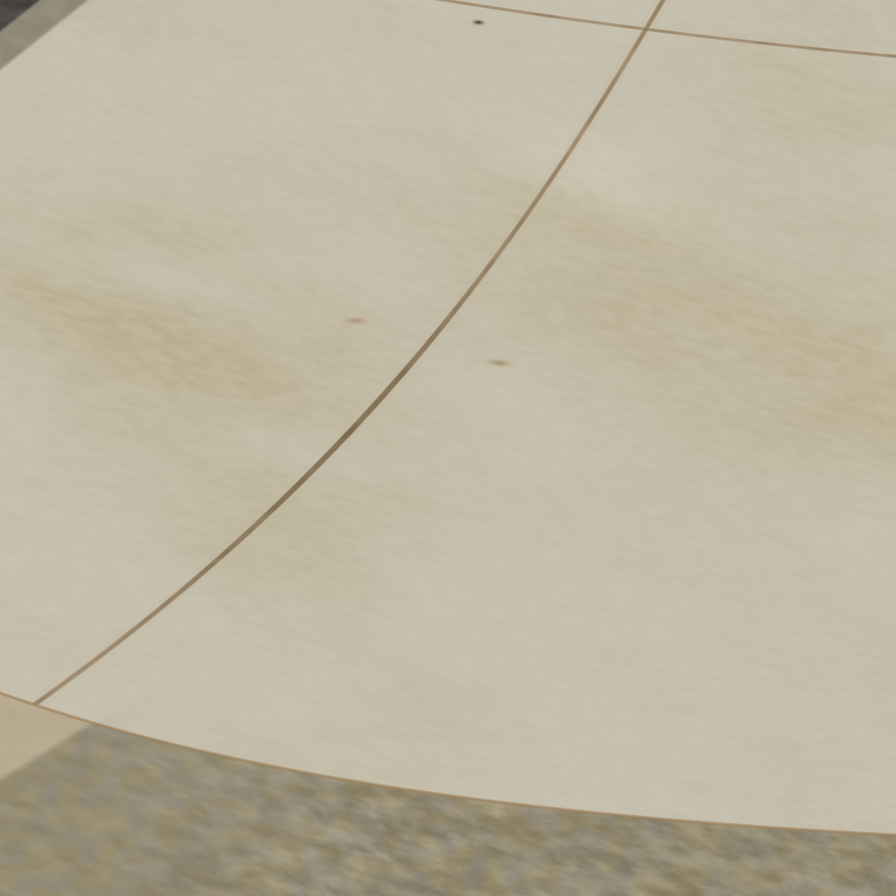
This texture is drawn by a WebGL 2 fragment shader. Its source:

```glsl
#version 300 es
precision highp float;
// Pale stone paving with curved joints, a shaded gravel border and a dark corner.

#define STONE vec3(0.775, 0.750, 0.680)
#define STAIN vec3(0.735, 0.695, 0.585)
#define BORDER vec3(0.575, 0.542, 0.452)
#define LIT_BORDER vec3(0.715, 0.665, 0.565)
#define JOINT vec3(0.520, 0.435, 0.320)
#define CURB vec3(0.560, 0.540, 0.470)
#define CORNER vec3(0.310, 0.290, 0.280)
#define JOINT_HALF_WIDTH 0.0031
#define GRAIN_ANGLE -0.30
#define GRAIN_STRENGTH 0.040
#define GRAVEL_STRENGTH 0.17

uniform vec2 u_resolution;
out vec4 outColor;

float hash(vec2 p) {
    vec3 q = fract(p.xyx * vec3(0.1031, 0.1030, 0.0973));
    q += dot(q, q.yzx + 33.33);
    return fract((q.x + q.y) * q.z);
}

float noise(vec2 p) {
    vec2 cell = floor(p), f = fract(p);
    f = f * f * (3.0 - 2.0 * f);
    return mix(mix(hash(cell), hash(cell + vec2(1, 0)), f.x),
               mix(hash(cell + vec2(0, 1)), hash(cell + vec2(1, 1)), f.x), f.y);
}

float fbm(vec2 p) {
    float sum = 0.0, amp = 0.5;
    for (int i = 0; i < 4; i++) {
        sum += amp * noise(p);
        p = mat2(1.6, 1.2, -1.2, 1.6) * p + 17.3;
        amp *= 0.5;
    }
    return sum / 0.9375;
}

vec2 rotate(vec2 p, float a) {
    float c = cos(a), s = sin(a);
    return vec2(c * p.x + s * p.y, c * p.y - s * p.x);
}

// Soft elliptical patch, 1 at its centre.
float patchAt(vec2 p, vec2 centre, vec2 radius, float angle) {
    vec2 d = rotate(p - centre, angle) / radius;
    return exp(-dot(d, d));
}

float lineMask(float dist, float halfWidth, float aa) {
    return 1.0 - smoothstep(halfWidth - aa, halfWidth + aa, abs(dist));
}

// Signed distance to the long joint, a cubic x(y).
float longJoint(vec2 p) {
    float t = p.y - 0.219;
    float x = 0.046 + t * (1.392 + t * (-0.902 + 0.33 * t));
    float slope = 1.392 + t * (-1.804 + 0.99 * t);
    return (p.x - x) / sqrt(1.0 + slope * slope);
}

float crossJoint(vec2 p) {
    float t = p.x - 0.495;
    return p.y - (1.0 - 0.16 * t + 0.07 * t * t);
}

// Height above the curved front edge of the paving.
float frontEdge(vec2 p) {
    return p.y - (0.04 + 0.1866 * exp(-1.9 * p.x));
}

vec3 paving(vec2 p, vec2 grainPos) {
    // Broad stains
    float stain = 0.75 * patchAt(p, vec2(0.23, 0.54), vec2(0.22, 0.11), -0.6)
                + 0.35 * patchAt(p, vec2(0.10, 0.72), vec2(0.25, 0.08), -0.4)
                + 0.70 * patchAt(p, vec2(0.72, 0.69), vec2(0.26, 0.08), -0.25)
                + 0.40 * patchAt(p, vec2(0.97, 0.55), vec2(0.25, 0.10), -0.3)
                + 0.30 * patchAt(p, vec2(0.92, 0.90), vec2(0.20, 0.05), -0.3)
                + 0.35 * patchAt(p, vec2(0.45, 0.45), vec2(0.05, 0.02), -0.2);
    float mottling = fbm(grainPos * vec2(5.0, 14.0));
    stain = stain * (0.45 + 1.1 * mottling) + 0.7 * (mottling - 0.42);
    vec3 col = mix(STONE, STAIN, clamp(stain, 0.0, 1.0));
    col += 0.025 * patchAt(p, vec2(0.67, 0.80), vec2(0.11, 0.04), -0.4);
    // Fine streaks
    float streaks = fbm(grainPos * vec2(55.0, 190.0)) - 0.5;
    col += GRAIN_STRENGTH * (0.6 + stain) * streaks * vec3(1.0, 1.0, 1.15);
    // Small blemishes
    col = mix(col, vec3(0.66, 0.53, 0.43), 0.7 * patchAt(p, vec2(0.397, 0.642), vec2(0.010, 0.003), 0.0));
    col = mix(col, vec3(0.59, 0.53, 0.36), 0.7 * patchAt(p, vec2(0.557, 0.595), vec2(0.010, 0.003), -0.1));
    return mix(col, vec3(0.25, 0.23, 0.20), 0.9 * patchAt(p, vec2(0.534, 0.975), vec2(0.005, 0.0022), -0.1));
}

void main() {
    vec2 p = gl_FragCoord.xy / u_resolution;
    float aa = 1.0 / min(u_resolution.x, u_resolution.y);
    vec2 grainPos = rotate(p, GRAIN_ANGLE);
    vec3 col = paving(p, grainPos);

    // Joints, with a darker middle stretch on the long one
    float along = noise(p * 60.0);
    float d = longJoint(p);
    float middle = exp(-pow((p.y - 0.52) / 0.16, 2.0));
    vec3 jointCol = mix(JOINT + 0.06, JOINT - 0.04, middle) + 0.08 * (along - 0.5);
    col = mix(col, STAIN, 0.35 * exp(-pow(d / 0.006, 2.0)));
    col = mix(col, jointCol, 0.85 * lineMask(d, JOINT_HALF_WIDTH * (0.75 + 0.25 * middle), aa));
    col = mix(col, JOINT + 0.05, (0.6 + 0.3 * along) * lineMask(crossJoint(p), 0.0016, aa));

    // Shaded border, with a lit wedge at the left
    float edge = frontEdge(p);
    float wedge = p.y - (0.13 + 0.61 * p.x);
    float gravel = fbm(grainPos * vec2(38.0, 95.0)) - 0.5;
    float rough = smoothstep(0.05, 0.40, p.x);
    vec3 ground = BORDER + GRAVEL_STRENGTH * (0.5 + 0.7 * rough) * gravel;
    ground += 0.05 * (noise(grainPos * vec2(50.0, 70.0) + 9.0) - 0.5) * vec3(0.7, 0.3, -1.0);
    ground = mix(ground, LIT_BORDER + 0.04 * gravel, smoothstep(-0.006, 0.006, wedge));
    float streak = smoothstep(0.0, 0.01, -wedge) * smoothstep(0.045, 0.0, -wedge);
    col -= 0.035 * streak * smoothstep(0.19, 0.08, p.x);
    col = mix(ground, col, smoothstep(-aa, aa, edge));
    col = mix(col, vec3(0.61, 0.49, 0.34), 0.65 * lineMask(edge, 0.0017, aa));

    // Curb and dark corner at the upper left
    float corner = (p.y - 0.922 - 0.796 * p.x) / 1.278;
    col = mix(col, CURB + 0.08 * gravel, smoothstep(-0.003, 0.003, corner));
    col = mix(col, CORNER + 0.15 * gravel, smoothstep(0.031, 0.036, corner));

    outColor = vec4(clamp(col, 0.0, 1.0), 1.0);
}
```
